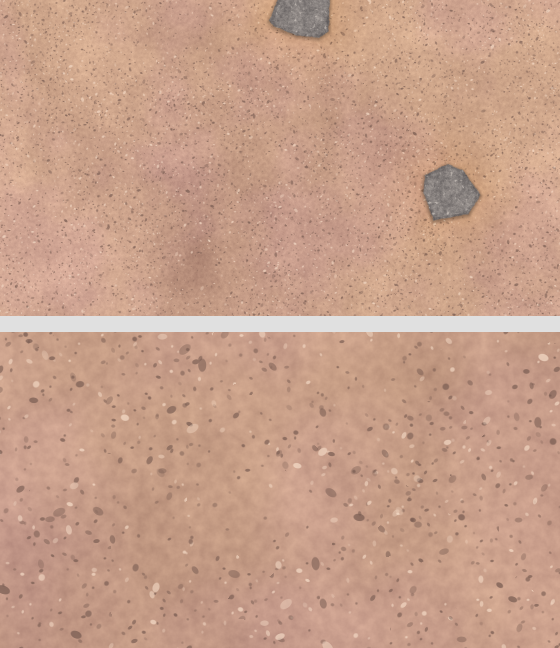
Top, the full canvas; bottom, a detail of the centre.
Write a Shadertoy shader that draws this texture.

```glsl
const vec3 SAND_LIGHT = vec3(0.855, 0.695, 0.580);
const vec3 SAND_SHADE = vec3(0.680, 0.525, 0.440);
const vec3 PINK_TINT = vec3(0.005, -0.004, 0.026);
const vec3 WARM_TINT = vec3(0.020, 0.000, -0.040);
const vec3 GRAIN_DARK = vec3(0.47, 0.36, 0.32);
const vec3 GRAIN_PALE = vec3(0.96, 0.86, 0.78);
const vec3 STONE_DARK = vec3(0.38, 0.36, 0.36);
const vec3 STONE_PALE = vec3(0.68, 0.65, 0.63);
const float SAND_LEVEL = 0.78;
const float PATCH_CONTRAST = 0.55;
const float FINE_CONTRAST = 0.30;
const float GRAIN_DENSITY = 0.36;
const float PALE_SHARE = 0.27;
const int GRAIN_LAYERS = 4;

// Stone outlines around their centres, in canvas heights
const vec2 SLAB_CENTRE = vec2(0.950, 0.954);
const vec2 SLAB[7] = vec2[7](
    vec2(-0.060, 0.070), vec2(-0.095, -0.019), vec2(-0.081, -0.037),
    vec2(-0.012, -0.063), vec2(0.058, -0.072), vec2(0.088, -0.051),
    vec2(0.092, 0.070));
const vec2 COBBLE_CENTRE = vec2(1.428, 0.391);
const vec2 COBBLE[7] = vec2[7](
    vec2(-0.081, 0.053), vec2(-0.012, 0.088), vec2(0.035, 0.069),
    vec2(0.090, -0.007), vec2(0.053, -0.067), vec2(-0.055, -0.086),
    vec2(-0.086, 0.002));

vec3 hash3(vec2 p) {
    vec3 q = fract(p.xyx * vec3(0.1031, 0.1030, 0.0973));
    q += dot(q, q.yxz + 33.33);
    return fract((q.xxy + q.yzz) * q.zyx);
}

float slope(vec2 cell, vec2 offset) {
    float angle = 6.2832 * hash3(cell).x;
    return dot(vec2(cos(angle), sin(angle)), offset);
}

float gradientNoise(vec2 p) {
    vec2 i = floor(p), f = fract(p);
    vec2 u = f * f * f * (f * (f * 6.0 - 15.0) + 10.0);
    vec2 e = vec2(1.0, 0.0);
    return mix(mix(slope(i, f), slope(i + e.xy, f - e.xy), u.x),
               mix(slope(i + e.yx, f - e.yx), slope(i + e.xx, f - e.xx), u.x), u.y);
}

float fbm(vec2 p) {
    float sum = 0.0, amplitude = 1.0;
    for (int i = 0; i < 4; i++) {
        sum += amplitude * gradientNoise(p);
        p = mat2(1.6, 1.2, -1.2, 1.6) * p + 17.3;
        amplitude *= 0.55;
    }
    return sum;
}

float polygonDistance(vec2 p, vec2 v[7]) {
    float d = dot(p - v[0], p - v[0]), side = 1.0;
    for (int i = 0; i < 7; i++) {
        vec2 a = v[i], b = v[(i + 6) % 7];
        vec2 edge = b - a, w = p - a;
        vec2 away = w - edge * clamp(dot(w, edge) / dot(edge, edge), 0.0, 1.0);
        d = min(d, dot(away, away));
        bvec3 c = bvec3(p.y >= a.y, p.y < b.y, edge.x * w.y > edge.y * w.x);
        if (all(c) || all(not(c))) side = -side;
    }
    return side * sqrt(d);
}

float stoneDistance(vec2 p) {
    return min(polygonDistance(p - SLAB_CENTRE, SLAB),
               polygonDistance(p - COBBLE_CENTRE, COBBLE)) - 0.002;
}

float blob(vec2 p, vec2 centre, vec2 size) {
    vec2 q = (p - centre) / size;
    return exp(-dot(q, q));
}

vec3 sandColour(vec2 p) {
    float tone = SAND_LEVEL + PATCH_CONTRAST * 0.6 * fbm(p * 3.0 + 4.0);
    tone += PATCH_CONTRAST * 0.4 * fbm(p * 13.0 + 31.0);
    tone += FINE_CONTRAST * fbm(p * 75.0);
    tone -= 0.27 * blob(p, vec2(0.92, 0.45), vec2(0.42, 0.58));
    tone -= 0.36 * blob(p, vec2(0.58, 0.22), vec2(0.13, 0.32));
    tone -= 0.22 * blob(p, vec2(0.64, 0.22), vec2(0.05, 0.12));
    float pink = smoothstep(-0.25, 0.45, fbm(p * 2.2 + 60.0));
    pink += 0.5 * blob(p, vec2(0.5, 0.2), vec2(0.5, 0.5));
    return mix(SAND_SHADE, SAND_LIGHT, clamp(tone, -0.3, 1.15)) + PINK_TINT * pink;
}

// Scattered grains, one candidate per cell, crowded in patches
vec3 addGrains(vec3 colour, vec2 p, float pixel) {
    float crowd = 0.75 + 0.9 * fbm(p * 5.0 + 90.0);
    for (int i = 0; i < GRAIN_LAYERS; i++) {
        float size = 0.011 * pow(1.42, float(i));
        vec2 q = mat2(0.8, 0.6, -0.6, 0.8) * p / size + 43.0 * float(i);
        vec2 cell = floor(q);
        vec3 place = hash3(cell + 7.0), look = hash3(cell + 151.0);
        vec2 w = fract(q) - mix(vec2(0.32), vec2(0.68), place.xy);
        float angle = 6.2832 * look.x;
        w = mat2(cos(angle), sin(angle), -sin(angle), cos(angle)) * w;
        w.y *= 1.0 + 0.7 * look.y;
        float d = (length(w) - mix(0.11, 0.24, look.y * look.y)) * size;
        float cover = 1.0 - smoothstep(-pixel, pixel, d);
        cover *= step(place.z, GRAIN_DENSITY * crowd) * mix(0.25, 0.75, look.x);
        colour = mix(colour, look.z < PALE_SHARE ? GRAIN_PALE : GRAIN_DARK, cover);
    }
    return colour;
}

vec3 stoneColour(vec2 p, float d) {
    float tone = 0.50 + 0.30 * fbm(p * 24.0) + 0.35 * fbm(p * 95.0 + 8.0);
    tone += 0.6 * smoothstep(0.28, 0.6, gradientNoise(p * 85.0 + 40.0));
    tone -= 0.28 * smoothstep(-0.014, 0.0, d);
    return mix(STONE_DARK, STONE_PALE, clamp(tone, 0.0, 1.2));
}

void mainImage(out vec4 fragColor, in vec2 fragCoord) {
    vec2 p = fragCoord / iResolution.y;
    float pixel = 1.0 / iResolution.y;
    float d = stoneDistance(p) + 0.003 * fbm(p * 50.0);

    vec3 colour = addGrains(sandColour(p), p, pixel);
    colour += WARM_TINT * exp(-14.0 * max(d, 0.0));

    // Soft contact shadow below each stone
    float shadow = 1.0 - smoothstep(-0.004, 0.014, stoneDistance(p + vec2(0.001, 0.004)));
    colour *= 1.0 - 0.28 * shadow;

    colour = mix(colour, stoneColour(p, d), 1.0 - smoothstep(-pixel, pixel, d));
    fragColor = vec4(clamp(colour, 0.0, 1.0), 1.0);
}
```
